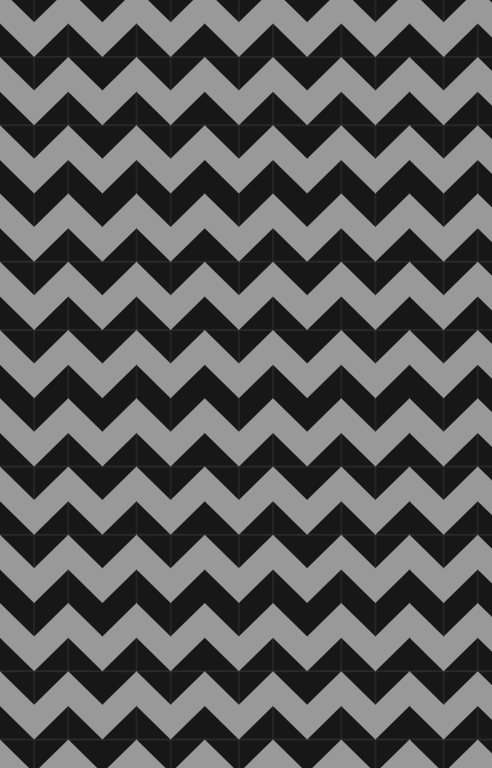
Write a Shadertoy shader that draws this pattern.

```glsl
// Light grey chevron bands stacked on near-black, with faint tile seams.
// A folded x coordinate shifts each band; distances to band and seams
// are turned into smooth coverage, and every third seam is left out.

const float TILE = 0.08887;        // tile side, in canvas heights
const float TOP_OFFSET = 0.835;    // first band peak below the top, in tiles
const float SLOPE = 0.98;          // rise over run of the zigzag
const float BAND_HEIGHT = 0.51;    // vertical band thickness, in tiles
const float SEAM_WIDTH = 0.028;    // in tiles

const vec3 DARK = vec3(0.09);
const vec3 LIGHT = vec3(0.60);
const vec3 SEAM_ACROSS = vec3(0.16);
const vec3 SEAM_DOWN = vec3(0.145);

// Coverage of a shape from its signed distance, softened over one pixel
float coverage(float dist, float pixel) {
    return 1.0 - smoothstep(-0.7 * pixel, 0.7 * pixel, dist);
}

// Signed distance to the nearest zigzag band
float chevronDistance(vec2 p, float height, float slope) {
    float fold = abs(fract(p.x + 0.5) - 0.5) * slope;
    float fromCenter = abs(fract(p.y - fold - 0.5 * height + 0.5) - 0.5);
    return (fromCenter - 0.5 * height) / sqrt(1.0 + slope * slope);
}

// Coverage of evenly spaced thin lines, leaving out one in three
float seamCoverage(float x, float spacing, float skipped, float width, float pixel) {
    float index = round(x / spacing);
    float present = step(0.5, mod(index - skipped + 0.25, 3.0));
    float dist = abs(x - index * spacing) - 0.5 * width;
    return present * coverage(dist, pixel);
}

void mainImage(out vec4 fragColor, in vec2 fragCoord) {
    // Tile coordinates, measured rightwards and down from the top left
    vec2 canvas = vec2(fragCoord.x, iResolution.y - fragCoord.y) / iResolution.y;
    vec2 p = canvas / TILE - vec2(0.0, TOP_OFFSET);
    float pixel = 1.0 / (iResolution.y * TILE);

    // Seams lie on the dark ground, under the bands
    float down = seamCoverage(p.x, 0.5, 0.0, SEAM_WIDTH, pixel);
    float across = seamCoverage(p.y, 1.0, 2.0, SEAM_WIDTH, pixel);
    vec3 color = mix(DARK, SEAM_DOWN, down);
    color = mix(color, SEAM_ACROSS, across);

    // Chevron bands
    float band = coverage(chevronDistance(p, BAND_HEIGHT, SLOPE), pixel);
    color = mix(color, LIGHT, band);

    fragColor = vec4(color, 1.0);
}
```
